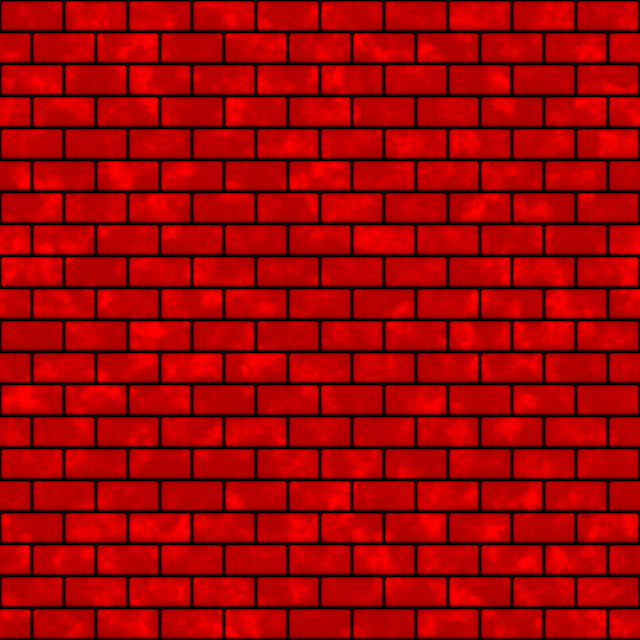
This texture is drawn by a WebGL 1 fragment shader. Its source:

```glsl
precision highp float;
uniform vec2 u_resolution;

vec2 hash2(vec2 p) {
  return fract(sin(vec2(dot(p, vec2(127.1, 311.7)), dot(p, vec2(269.5, 183.3)))) * 43758.5);
}

// Soft cellular noise: random tones blended around jittered points, wrapping every n cells
float softCells(vec2 uv, float n) {
  vec2 p = uv * n;
  vec2 base = floor(p);
  float sum = 0.0;
  float total = 0.0;
  for (int y = -1; y <= 1; y++) {
    for (int x = -1; x <= 1; x++) {
      vec2 cell = base + vec2(float(x), float(y));
      vec2 id = mod(cell, n);
      vec2 toPoint = cell + hash2(id + n) - p;
      float weight = exp(-6.0 * dot(toPoint, toPoint));
      sum += weight * hash2(id + n + 37.3).x;
      total += weight;
    }
  }
  return sum / total;
}

float roundedBox(vec2 p, vec2 halfSize, float radius) {
  vec2 q = abs(p) - halfSize + radius;
  return length(max(q, 0.0)) + min(max(q.x, q.y), 0.0) - radius;
}

void main() {
  vec2 uv = gl_FragCoord.xy / u_resolution;

  // Running bond: 10 bricks across, 20 courses, every other one shifted by half
  vec2 wall = uv * vec2(10.0, 20.0);
  wall.x += 0.5 * (1.0 - mod(floor(wall.y), 2.0));
  vec2 brickId = mod(floor(wall), vec2(10.0, 20.0));
  vec2 local = (fract(wall) - 0.5) * vec2(2.0, 1.0);

  // Clouded clay with fine grain and a slight tone per brick
  float cloud = 0.5 * softCells(uv, 29.0) + 0.3 * softCells(uv, 61.0)
              + 0.2 * softCells(uv, 140.0) - 0.5;
  float grain = softCells(uv, 256.0) - 0.5;
  float clay = 0.765 + 0.45 * cloud + 0.9 * cloud * cloud
             + 0.06 * grain + 0.03 * (hash2(brickId).x - 0.5);

  // Dark joints, rounded edges and a wider shadow along the bottom
  float inside = max(-roundedBox(local, vec2(0.975, 0.475), 0.1), 0.0);
  float edge = 1.0 - exp(-inside / 0.025);
  float shadow = 1.0 - 0.4 * exp(-(local.y + 0.475) / 0.07);
  float red = clay * edge * clamp(shadow, 0.0, 1.0);

  gl_FragColor = vec4(red, 0.0, 0.0, 1.0);
}
```
